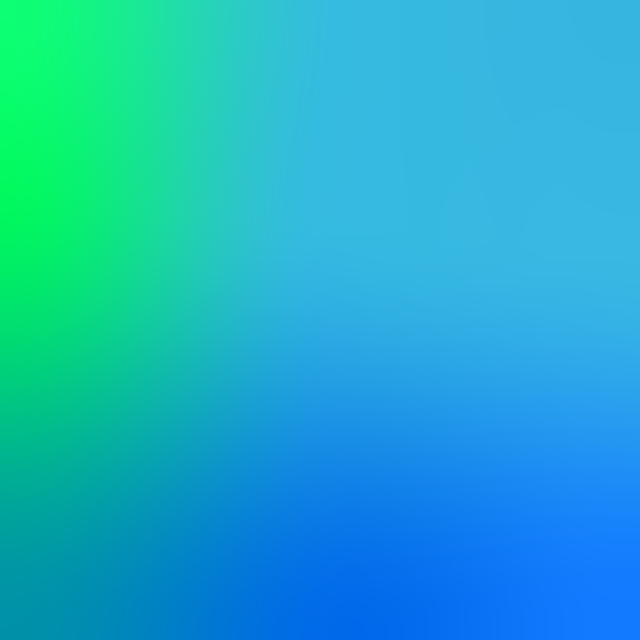
Give the GLSL for this background, as a three.js fragment shader.

```glsl
// A soft mesh gradient: green at the left, sky blue at the upper right and
// deep blue at the lower right. Nine colours sit on a 3 x 3 grid whose eased
// seams bend slightly, and are blended across first, then upwards.

#define SEAM_X 0.56        // column where the left blend ends
#define SEAM_BULGE 0.05    // how far that seam moves left at the middle row
#define SEAM_Y_LEFT 0.74   // height where the lower blend ends, left side
#define SEAM_Y_RIGHT 0.60  // the same, right side
#define LIFT_RIGHT 0.05    // height where the lower blend starts, right side
#define TOP_START 0.62     // height where the upper blend starts
#define RIGHT_END 0.97     // column where the right blend ends

varying vec2 vUv;

// Grid colours, from left to right
const vec3 TOP_GREEN = vec3(0.05, 1.00, 0.45);
const vec3 TOP_SKY = vec3(0.21, 0.73, 0.88);
const vec3 TOP_BLUE = vec3(0.21, 0.71, 0.88);

const vec3 MID_GREEN = vec3(0.00, 0.98, 0.36);
const vec3 MID_SKY = vec3(0.21, 0.73, 0.88);
const vec3 MID_BLUE = vec3(0.22, 0.72, 0.89);

const vec3 LOW_TEAL = vec3(0.00, 0.57, 0.66);
const vec3 LOW_DEEP = vec3(0.00, 0.41, 0.92);
const vec3 LOW_AZURE = vec3(0.07, 0.48, 1.00);

// Blend three colours across one row
vec3 rowColor(vec3 left, vec3 middle, vec3 right, vec2 ease) {
  return mix(mix(left, middle, ease.x), right, ease.y);
}

void main() {
  // Horizontal easing, with the seam bent towards the left at mid height
  float bulge = 1.0 - smoothstep(0.0, 0.4, abs(vUv.y - 0.62));
  float seam = SEAM_X - SEAM_BULGE * bulge;
  vec2 across = vec2(smoothstep(0.0, seam, vUv.x),
                     smoothstep(seam - 0.03, RIGHT_END, vUv.x));

  // Vertical easing, with the lower blend tilted from left to right
  float riseStart = LIFT_RIGHT * smoothstep(0.5, 1.0, vUv.x);
  float riseEnd = mix(SEAM_Y_LEFT, SEAM_Y_RIGHT, vUv.x);
  float rise = smoothstep(riseStart, riseEnd, vUv.y);
  float crown = smoothstep(TOP_START, 1.0, vUv.y);

  vec3 low = rowColor(LOW_TEAL, LOW_DEEP, LOW_AZURE, across);
  vec3 mid = rowColor(MID_GREEN, MID_SKY, MID_BLUE, across);
  vec3 top = rowColor(TOP_GREEN, TOP_SKY, TOP_BLUE, across);

  gl_FragColor = vec4(mix(mix(low, mid, rise), top, crown), 1.0);
}
```
